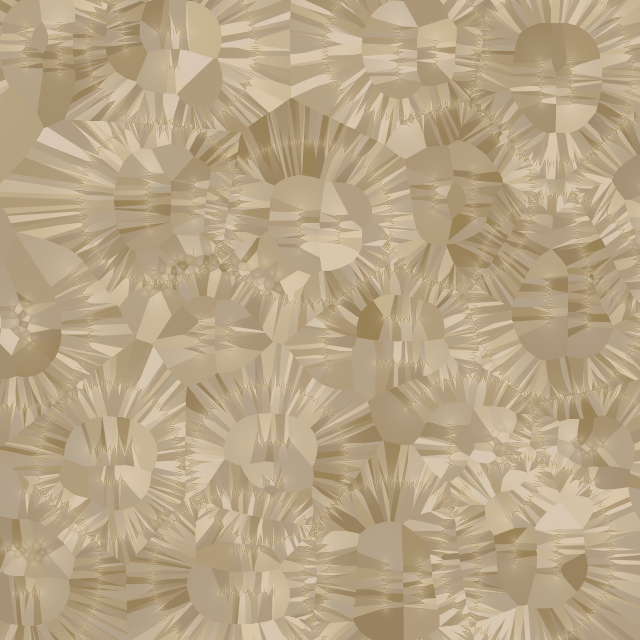
A Shadertoy shader for this pattern:

```glsl
// Overlapping ovals and short bars of sand-coloured shards.
// Sites are strung along rings, arcs and bars; the cells nearest to each site
// fan out as thin wedges, and crowd into pale grains along the curves.

const float TAU = 6.2831853;

struct Nearest { vec3 site, rival; float dist, rivalDist; };

vec3 hash3(vec2 p) {
    vec3 q = fract(p.xyx * vec3(.1031, .1030, .0973));
    q += dot(q, q.yxz + 33.33);
    return fract((q.xxy + q.yzz) * q.zyx);
}

float cornerSlope(vec2 cell, vec2 f, vec2 corner) {
    return dot(hash3(cell + corner + 57.).xy * 2. - 1., f - corner);
}

float gradientNoise(vec2 p) {
    vec2 c = floor(p), f = fract(p), u = f * f * (3. - 2. * f);
    return mix(mix(cornerSlope(c, f, vec2(0, 0)), cornerSlope(c, f, vec2(1, 0)), u.x),
               mix(cornerSlope(c, f, vec2(0, 1)), cornerSlope(c, f, vec2(1, 1)), u.x), u.y);
}

// Keeps the two closest sites; z of a site is its colour key
void offer(inout Nearest n, vec2 uv, vec3 site) {
    float d = distance(uv, site.xy);
    if (d < n.dist) {
        n.rival = n.site; n.rivalDist = n.dist;
        n.site = site; n.dist = d;
    } else if (d < n.rivalDist) {
        n.rival = site; n.rivalDist = d;
    }
}

// Sites along an oval, or along a part of it
void addRing(inout Nearest n, vec2 uv, vec2 centre, vec2 r, float id) {
    vec3 h = hash3(vec2(id, 407.));
    bool grainy = id == 9.;
    float rough = grainy ? .024 : .0022;
    float count = floor(TAU * (r.x + r.y) * .5 / .0034);
    float stride = TAU / count;
    float face = grainy ? TAU * .25 : TAU * h.z;
    float span = grainy ? floor(count * .17) : h.y < .25 ? floor(count * mix(.27, .4, h.z)) : count;

    // Newton steps towards the closest angle on the oval
    vec2 q = uv - centre;
    float t = atan(q.y / r.y, q.x / r.x);
    for (int k = 0; k < 4; k++) {
        vec2 p = r * vec2(cos(t), sin(t)), tangent = r * vec2(-sin(t), cos(t));
        float bend = dot(tangent, tangent) + dot(q - p, p);
        t += clamp(dot(q - p, tangent) / max(bend, .2 * r.x * r.y), -.5, .5);
    }
    float mid = round((mod(t - face + TAU * .5, TAU) - TAU * .5) / stride);
    mid = clamp(mid, -span, span);
    float a = face + mid * stride;
    if (distance(q, r * vec2(cos(a), sin(a))) - rough - .004 > n.rivalDist) return;

    for (float j = -7.; j <= 7.; j++) {
        float i = mid + j;
        if (abs(i) > span) continue;
        vec3 s = hash3(vec2(i < 0. ? i + count : i, id + 31.));
        a = face + (i + .8 * (s.x - .5)) * stride;
        float y = 2. * s.y - 1.;
        vec2 dir = vec2(cos(a), sin(a));
        offer(n, uv, vec3(centre + dir * (r + rough * (grainy ? y : y * y * y)), s.z));
    }
}

// Sites along a straight bar, moved sideways from the centre
void addBar(inout Nearest n, vec2 uv, vec2 centre, float shift, float halfCount, float id) {
    vec3 h = hash3(vec2(id, 911.));
    vec2 dir = h.x < .65 ? vec2(0, 1) : vec2(1, 0), side = dir.yx;
    float rough = h.z + sign(shift) * .1 > .88 ? .018 : .002;
    vec2 q = uv - centre - side * shift;
    float mid = clamp(round(dot(q, dir) / .0034), -halfCount, halfCount);
    if (distance(q, dir * mid * .0034) - rough - .004 > n.rivalDist) return;
    for (float j = -7.; j <= 7.; j++) {
        float i = mid + j;
        if (abs(i) > halfCount) continue;
        vec3 s = hash3(vec2(i + 60., id + 200. + 40. * sign(shift)));
        vec2 p = dir * (i + .8 * (s.x - .5)) * .0034 + side * rough * (2. * s.y - 1.);
        offer(n, uv, vec3(uv - q + p, s.z));
    }
}

// Lone sites have a negative key and stay flat
vec3 shardColour(vec3 site, float d) {
    vec3 h = hash3(site.z * vec2(913., 371.));
    float glow = step(0., site.z);
    float v = .38 + .86 * (h.x - .5) + .8 * gradientNoise(site.xy * 6.) + .16 * glow * exp(-d / .035);
    vec3 c = mix(vec3(.60, .51, .36), vec3(.65, .57, .44), smoothstep(-.05, .1, v));
    c = mix(c, vec3(.69, .61, .49), smoothstep(.1, .28, v));
    c = mix(c, vec3(.71, .64, .53), smoothstep(.28, .52, v));
    c = mix(c, vec3(.78, .71, .59), smoothstep(.52, .72, v));
    c = mix(c, vec3(.85, .78, .68), smoothstep(.72, .92, v));
    c += (h.y - .5) * vec3(.01, 0., -.04);
    return mix(c, vec3(.86, .79, .66), .45 * glow * exp(-d / .004));
}

void mainImage(out vec4 fragColor, in vec2 fragCoord) {
    vec2 uv = fragCoord / iResolution.y;
    Nearest n = Nearest(vec3(9), vec3(8), 9., 9.);

    // Staggered, jittered ovals, each with two bars and a lone site
    for (float id = 0.; id < 20.; id++) {
        vec3 h = hash3(vec2(id, 3.)), g = hash3(vec2(id, 77.));
        vec2 cell = vec2(mod(id, 4.), floor(id / 4.));
        cell.x += .5 * mod(cell.y, 2.) - .25;
        vec2 centre = (cell + .25 + .5 * h.xy) * vec2(.26, .2);
        addRing(n, uv, centre, mix(.104, .138, h.z) * vec2(1., mix(.85, 1.28, g.x)), id);
        vec2 core = centre + (g.yz - .5) * .03;
        addBar(n, uv, core, .022 + .02 * g.y, floor(6. + 9. * g.x), id);
        addBar(n, uv, core, -.015 - .025 * g.z, floor(3. + 12. * h.x), id);
        vec2 lone = centre + (h.zx - .5) * .16;
        offer(n, uv, vec3(lone, -.1 - g.y));
    }

    // Blend over the border between the two closest cells
    float edge = dot((n.site.xy + n.rival.xy) * .5 - uv, normalize(n.rival.xy - n.site.xy));
    float own = clamp(.5 + edge * iResolution.y, 0., 1.);
    vec3 colour = mix(shardColour(n.rival, n.rivalDist), shardColour(n.site, n.dist), own);

    // Golden seams between the small grains on the curves
    float seam = (1. - smoothstep(0., .0011, edge)) * exp(-n.dist * n.dist / .00003);
    colour = mix(colour, vec3(.60, .50, .31), .55 * seam);
    fragColor = vec4(colour, 1.);
}
```
